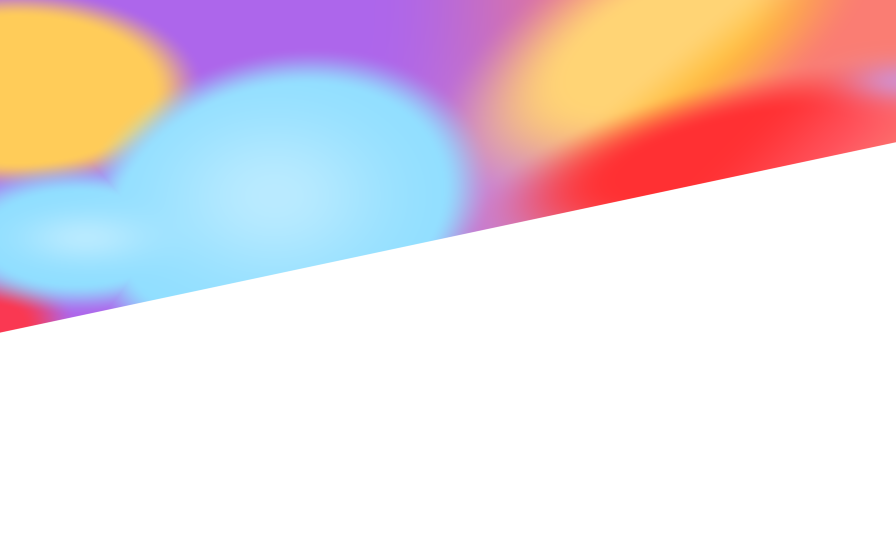
Give the GLSL for this background, as a WebGL 1 fragment shader.

```glsl
precision highp float;

uniform vec2 u_resolution;

// Soft rotated ellipse: 1 inside, 0 outside
float blob(vec2 p, vec2 center, vec2 radii, float angle, float softness) {
  float c = cos(angle), s = sin(angle);
  vec2 d = p - center;
  vec2 local = vec2(c * d.x + s * d.y, c * d.y - s * d.x);
  return 1.0 - smoothstep(1.0 - softness, 1.0 + softness, length(local / radii));
}

// Gaussian highlight
float glow(vec2 p, vec2 center, vec2 radii) {
  vec2 d = (p - center) / radii;
  return exp(-dot(d, d));
}

void main() {
  vec2 p = gl_FragCoord.xy / u_resolution.y;
  p.x *= 1.6 * u_resolution.y / u_resolution.x;

  vec3 purple = vec3(0.68, 0.40, 0.92);
  vec3 salmon = vec3(0.98, 0.49, 0.45);
  vec3 yellow = vec3(1.0, 0.80, 0.35);
  vec3 red = vec3(1.0, 0.19, 0.20);
  vec3 sky = vec3(0.56, 0.87, 1.0);
  vec3 lilac = vec3(0.80, 0.58, 0.86);

  // Backdrop from purple to salmon
  vec3 color = mix(purple, salmon, smoothstep(0.66, 1.2, p.x));
  color = mix(color, lilac, 0.6 * glow(p, vec2(0.88, 0.68), vec2(0.14, 0.14)));

  // Two-tone amber streak
  float fold = dot(p - vec2(1.24, 0.896), vec2(-0.63, 0.77));
  vec3 amber = mix(vec3(1.0, 0.74, 0.24), vec3(1.0, 0.83, 0.46), smoothstep(-0.06, 0.04, fold));
  color = mix(color, amber, blob(p, vec2(1.17, 0.92), vec2(0.31, 0.14), 0.5, 0.45));

  // Red sweep and lilac accent on the right
  vec3 sweep = mix(red, vec3(1.0, 0.34, 0.38), smoothstep(1.28, 1.55, p.x - p.y + 0.73));
  color = mix(color, sweep, blob(p, vec2(1.30, 0.725), vec2(0.34, 0.095), 0.25, 0.4));
  color = mix(color, lilac, 0.8 * glow(p, vec2(1.61, 0.855), vec2(0.09, 0.035)));

  // Yellow and red on the left
  color = mix(color, yellow, blob(p, vec2(0.03, 0.84), vec2(0.29, 0.155), 0.0, 0.17));
  color = mix(color, vec3(0.98, 0.22, 0.32), blob(p, vec2(0.0, 0.42), vec2(0.09, 0.07), 0.0, 0.55));

  // Blue clouds with pale centers
  float cloud = blob(p, vec2(0.50, 0.63), vec2(0.34, 0.245), 0.25, 0.14);
  float puff = blob(p, vec2(0.14, 0.575), vec2(0.22, 0.11), 0.0, 0.27);
  float shine = 0.38 * glow(p, vec2(0.49, 0.65), vec2(0.19, 0.14))
              + 0.35 * glow(p, vec2(0.15, 0.575), vec2(0.11, 0.045));
  color = mix(color, mix(sky, vec3(1.0), shine), max(cloud, puff));

  // White slanted foreground
  float edge = (0.406 + 0.2125 * p.x - p.y) * u_resolution.y;
  color = mix(color, vec3(1.0), smoothstep(-0.7, 0.7, edge));

  gl_FragColor = vec4(color, 1.0);
}
```
